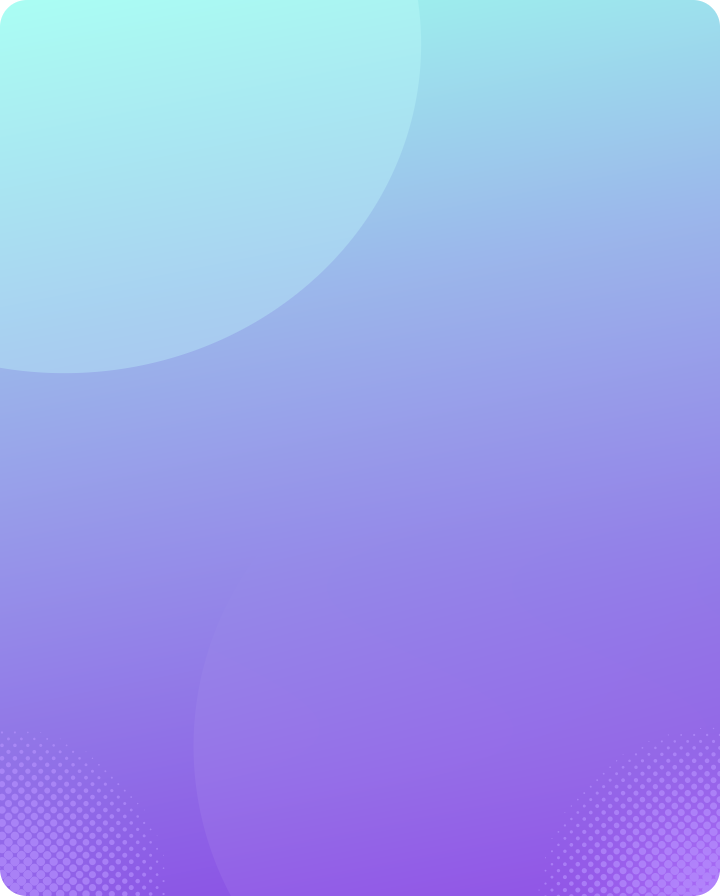
Give the GLSL for this background, as a Shadertoy shader.

```glsl
// A rounded card with a tilted mint-to-violet gradient, a pale ellipse at the
// upper left, a faint disc at the bottom and halftone dots in the lower corners.
// Lengths are in canvas heights; each shape is a distance function.

// Coverage of a shape from its signed distance, softened over one pixel
float cover(float dist) {
    return clamp(0.5 - dist * iResolution.y, 0.0, 1.0);
}

float roundedBox(vec2 p, vec2 halfSize, float radius) {
    vec2 q = abs(p) - halfSize + radius;
    return length(max(q, 0.0)) + min(max(q.x, q.y), 0.0) - radius;
}

// Tilted gradient, t runs from the top left to the bottom right
vec3 backdrop(float t) {
    vec3 mint = vec3(0.62, 0.995, 0.935);
    vec3 sky = vec3(0.608, 0.718, 0.92);
    vec3 periwinkle = vec3(0.592, 0.604, 0.915);
    vec3 violet = vec3(0.537, 0.27, 0.895);
    vec3 color = mix(mint, sky, clamp(t / 0.39, 0.0, 1.0));
    color = mix(color, periwinkle, clamp((t - 0.39) / 0.196, 0.0, 1.0));
    return mix(color, violet, clamp((t - 0.586) / 0.574, 0.0, 1.0));
}

// Diagonal lattice of dots that shrink towards the rim of a disc
float halftone(vec2 p, float rimRadius) {
    const float cell = 0.0102;
    vec2 grid = mat2(0.7071, -0.7071, 0.7071, 0.7071) * p / cell;
    vec2 local = fract(grid) - 0.5;
    vec2 dotCenter = (floor(grid) + 0.5) * cell;
    float inward = clamp(1.0 - length(dotCenter) / rimRadius, 0.0, 1.0);
    float dotRadius = 0.58 * sqrt(inward);
    return cover((length(local) - dotRadius) * cell) * step(0.001, inward);
}

void mainImage(out vec4 fragColor, in vec2 fragCoord) {
    vec2 p = fragCoord / iResolution.y;
    vec2 size = vec2(iResolution.x / iResolution.y, 1.0);

    vec3 color = backdrop(1.0 - p.y + 0.2 * p.x);

    // Pale ellipse
    vec2 ellipse = (p - vec2(0.072, 0.9505)) / vec2(0.398, 0.367);
    float ellipseMask = cover((length(ellipse) - 1.0) * 0.38);
    color = mix(color, vec3(0.765, 1.0, 0.988), 0.33 * ellipseMask);

    // Faint disc, fading out upwards
    float discMask = cover(length(p - vec2(0.571, 0.167)) - 0.355);
    float discFade = 1.0 - smoothstep(0.12, 0.42, p.y);
    color = mix(color, vec3(1.0), 0.06 * discMask * discFade);

    // Corner glows and halftone dots
    vec2 fromLeft = p - vec2(-0.005, -0.005);
    vec2 fromRight = p - vec2(size.x, -0.015);
    float leftGlow = 1.0 - smoothstep(0.0, 0.19, length(fromLeft));
    float rightGlow = 1.0 - smoothstep(0.0, 0.2, length(fromRight));
    color = mix(color, vec3(0.62, 0.44, 0.94), 0.35 * leftGlow);
    color = mix(color, vec3(0.69, 0.45, 0.98), 0.75 * rightGlow);
    float dots = max(halftone(fromLeft, 0.195), halftone(fromRight, 0.205));
    color = mix(color, vec3(0.72, 0.58, 1.0), 0.6 * dots);

    // Rounded card on white
    float card = cover(roundedBox(p - 0.5 * size, 0.5 * size, 0.03));
    fragColor = vec4(mix(vec3(1.0), color, card), 1.0);
}
```
